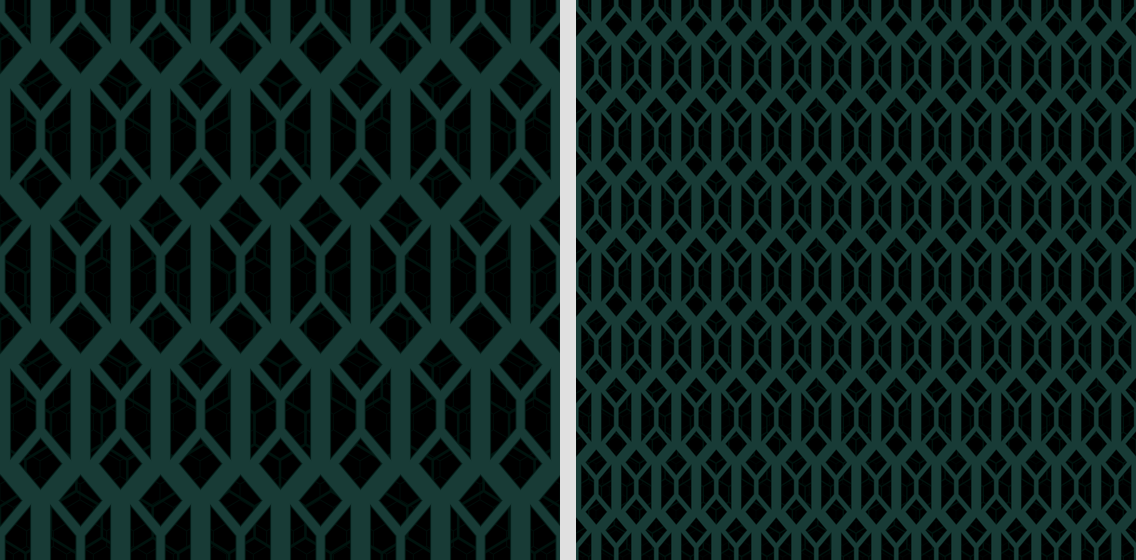
Left: one tile. Right: repeated 2 by 2.
Give the GLSL for this pattern, as a Shadertoy shader.

```glsl
// Teal lattice of staggered elongated hexagons over two faint honeycombs on black.

// Lattice: lengths are fractions of the canvas
const vec2 REPEATS = vec2(7.0, 2.0);            // each repeat holds two staggered rows
const vec2 LATTICE_ORIGIN = vec2(0.001, 0.5104);
const vec2 DIAMOND_HALF = vec2(0.0380, 0.0454);
const float DIAMOND_RISE_TALL = 0.0957;         // cell centre to diamond centre
const float DIAMOND_RISE_SHORT = 0.0885;
const float CELL_HALF_WIDTH = 0.0536;
const float STEM_HALF_WIDTH = 0.0082;
const float ARM_DROP = 0.0275;                  // vertical thickness of the slanted arms
const float SOFTNESS = 0.0022;

// Honeycombs: hexagons across, rows down (even, so that they wrap)
const vec2 COARSE_COUNT = vec2(11.0, 12.0);
const vec2 COARSE_ORIGIN = vec2(0.0, 0.4844);
const float COARSE_HALF_LINE = 0.0023;
const vec2 FINE_COUNT = vec2(21.0, 24.0);
const vec2 FINE_ORIGIN = vec2(0.0, 0.4132);
const float FINE_HALF_LINE = 0.0008;

const vec3 LATTICE_COLOR = vec3(0.094, 0.232, 0.212);
const vec3 RIM_COLOR = vec3(0.015, 0.120, 0.100);
const vec3 COARSE_COLOR = vec3(0.0, 0.075, 0.055);
const vec3 FINE_COLOR = vec3(0.0, 0.055, 0.042);
const vec3 VOID_COLOR = vec3(0.0);

const float SQRT3 = 1.7320508;

// Offset from the nearest point of a grid with the given period
vec2 wrapCentered(vec2 p, vec2 period) {
    return p - period * floor(p / period + 0.5);
}

// Signed distance to the openings of one cell: two diamonds and two side panels
float cellOpenings(vec2 p, float rise) {
    p = abs(p);
    float slope = DIAMOND_HALF.y / DIAMOND_HALF.x;
    float slantScale = inversesqrt(1.0 + slope * slope);

    vec2 q = abs(p - vec2(0.0, rise));
    float diamond = (slope * q.x + q.y - DIAMOND_HALF.y) * slantScale;

    float panelBase = rise - DIAMOND_HALF.y - ARM_DROP;
    float slant = (p.y - panelBase - slope * p.x) * slantScale;
    float sides = max(STEM_HALF_WIDTH - p.x, p.x - CELL_HALF_WIDTH);
    return min(diamond, max(slant, sides));
}

// Signed distance to the openings of the whole lattice
float latticeOpenings(vec2 uv) {
    vec2 period = 1.0 / REPEATS;
    float d = 1.0;
    for (int row = 0; row < 2; row++) {
        float stagger = float(row);
        vec2 p = wrapCentered(uv - LATTICE_ORIGIN - 0.5 * stagger * period, period);
        d = min(d, cellOpenings(p, mix(DIAMOND_RISE_TALL, DIAMOND_RISE_SHORT, stagger)));
    }
    return d;
}

// Distance to the nearest edge of a wrapping honeycomb of upright hexagons
float honeycombEdge(vec2 uv, vec2 count) {
    vec2 q = uv * count * vec2(1.0, 0.5 * SQRT3);
    vec2 period = vec2(1.0, SQRT3);
    vec2 a = wrapCentered(q, period);
    vec2 b = wrapCentered(q - 0.5 * period, period);
    vec2 g = abs(dot(a, a) < dot(b, b) ? a : b);
    return (0.5 - max(g.x, dot(g, vec2(0.5, 0.5 * SQRT3)))) / count.x;
}

float lineMask(float dist, float halfWidth, float blur) {
    return 1.0 - smoothstep(halfWidth - blur, halfWidth + blur, dist);
}

void mainImage(out vec4 fragColor, in vec2 fragCoord) {
    vec2 uv = fragCoord / iResolution.xy;
    float pixel = 1.0 / min(iResolution.x, iResolution.y);
    float blur = max(0.0008, 0.7 * pixel);

    // Honeycombs behind the lattice
    float fine = lineMask(honeycombEdge(uv - FINE_ORIGIN, FINE_COUNT), FINE_HALF_LINE, blur);
    float coarse = lineMask(honeycombEdge(uv - COARSE_ORIGIN, COARSE_COUNT), COARSE_HALF_LINE, blur);
    vec3 color = mix(VOID_COLOR, FINE_COLOR, fine);
    color = mix(color, COARSE_COLOR, coarse);

    // Lattice with a soft, greener rim
    float d = latticeOpenings(uv);
    float soft = max(SOFTNESS, pixel);
    color = mix(color, RIM_COLOR, smoothstep(-soft, 0.2 * soft, d));
    color = mix(color, LATTICE_COLOR, smoothstep(-0.2 * soft, soft, d));

    fragColor = vec4(color, 1.0);
}
```
